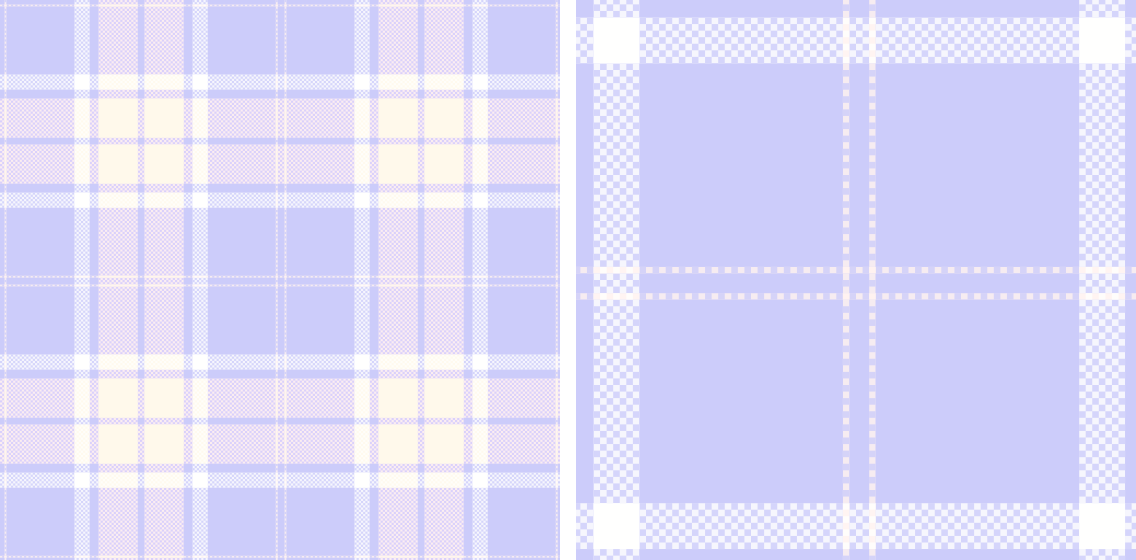
Left: the whole. Right: its middle third, enlarged.
Reproduce this pattern procedurally as a three.js fragment shader.

```glsl
// Pastel plain-weave tartan: lavender ground with cream, white and dotted stripes.
varying vec2 vUv;

const float REPEATS = 2.0;
const float THREADS = 128.0;             // threads per repeat
const vec2 PIVOT = vec2(64.5, 63.5);     // centre thread of the mirrored sett
const float BLEED = 0.17;                // share of the under thread that shows

const vec3 LAVENDER = vec3(0.80, 0.80, 0.98);
const vec3 CREAM = vec3(1.00, 0.975, 0.92);
const vec3 WHITE = vec3(1.00, 1.00, 0.995);
const vec3 BLUSH = vec3(1.00, 0.95, 0.94);
const vec3 PINK_SHIFT = vec3(0.02, -0.012, 0.015);

// Soft-edged coverage of the band from lo to hi.
float band(float d, float lo, float hi, float soft) {
  return clamp((d - lo) / soft + 0.5, 0.0, 1.0)
       * clamp((hi - d) / soft + 0.5, 0.0, 1.0);
}

// Stripe coverage (cream, white, thin line), mirrored about the pivot.
vec3 sett(float thread, float pivot, float soft) {
  float half_ = 0.5 * THREADS;
  float d = abs(mod(thread - pivot + half_, THREADS) - half_);
  return vec3(band(d, 1.5, 19.5, soft),
              band(d, 23.5, 30.5, soft),
              band(d, 61.5, 62.5, soft));
}

float ground(vec3 stripes) {
  return clamp(1.0 - stripes.x - stripes.y - stripes.z, 0.0, 1.0);
}

vec3 yarn(vec3 stripes) {
  return LAVENDER * ground(stripes)
       + CREAM * stripes.x + WHITE * stripes.y + BLUSH * stripes.z;
}

// Square wave from -1 to 1 that flips at every thread and fades when too fine.
float alternate(float thread, float soft) {
  float triangle = abs(mod(thread - 0.5, 2.0) - 1.0) - 0.5;
  return 2.0 * clamp(triangle / soft, -0.5, 0.5);
}

void main() {
  vec2 thread = vUv * REPEATS * THREADS;
  vec2 soft = max(fwidth(thread), vec2(0.001));

  // Warp runs up, weft runs across.
  vec3 warp = sett(thread.x, PIVOT.x, soft.x);
  vec3 weft = sett(thread.y, PIVOT.y, soft.y);

  // Plain weave: one over, one under.
  float over = 0.5 + 0.5 * alternate(thread.x, soft.x) * alternate(thread.y, soft.y);
  vec3 color = mix(yarn(weft), yarn(warp), mix(BLEED, 1.0 - BLEED, over));

  // Cream crossing lavender takes a pink cast.
  float crossing = warp.x * ground(weft) + weft.x * ground(warp);
  color += PINK_SHIFT * crossing;

  gl_FragColor = vec4(clamp(color, 0.0, 1.0), 1.0);
}
```
